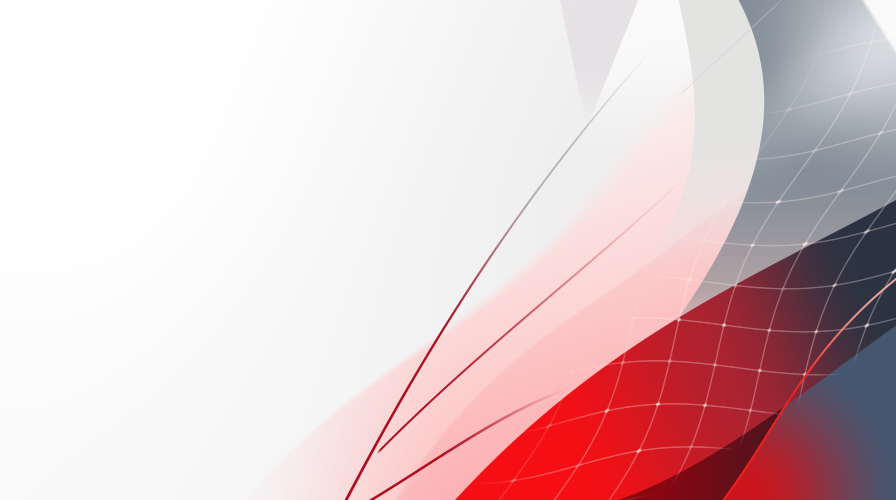
This background is drawn by a Shadertoy shader. Its source:

```glsl
// Abstract white backdrop with sweeping grey, pink, red and navy ribbons and a fine net.

const vec3 WHITE = vec3(1.0);
const vec3 MIST = vec3(0.935, 0.93, 0.935);
const vec3 PINK = vec3(1.0, 0.73, 0.73);
const vec3 RED = vec3(0.96, 0.06, 0.08);
const vec3 CRIMSON = vec3(0.68, 0.05, 0.12);
const vec3 NAVY = vec3(0.17, 0.2, 0.26);
const vec3 SLATE = vec3(0.27, 0.34, 0.44);
const vec3 STEEL = vec3(0.52, 0.56, 0.6);

// Sine-free hash of a grid cell
float hash(vec2 cell) {
    vec3 h = fract(cell.xyx * 0.1031);
    h += dot(h, h.yzx + 33.33);
    return fract((h.x + h.y) * h.z);
}

// Cubic through four knots k with values v, straight beyond the ends
float cubic(float t, vec4 k, vec4 v) {
    float c = clamp(t, k.x, k.w);
    float slope = t < k.x ? (v.y - v.x) / (k.y - k.x) : (v.w - v.z) / (k.w - k.z);
    vec4 d = c - k;
    return slope * (t - c)
         + v.x * d.y * d.z * d.w / ((k.x - k.y) * (k.x - k.z) * (k.x - k.w))
         + v.y * d.x * d.z * d.w / ((k.y - k.x) * (k.y - k.z) * (k.y - k.w))
         + v.z * d.x * d.y * d.w / ((k.z - k.x) * (k.z - k.y) * (k.z - k.w))
         + v.w * d.x * d.y * d.z / ((k.w - k.x) * (k.w - k.y) * (k.w - k.z));
}

// Approximate distance, in canvas heights, to the zero line of a field
float toDistance(float field) {
    return field / max(length(vec2(dFdx(field), dFdy(field))) * iResolution.y, 1e-5);
}

float fill(float field, float soft) {
    float s = soft + 0.7 / iResolution.y;
    return smoothstep(-s, s, toDistance(field));
}

float stroke(float field, float width) {
    float aa = 0.7 / iResolution.y;
    return 1.0 - smoothstep(width - aa, width + aa, abs(toDistance(field)));
}

float window(float t, float a, float b, float soft) {
    return smoothstep(a, a + soft, t) * (1.0 - smoothstep(b - soft, b, t));
}

// Warped net: x = threads, y = glowing knots
vec2 net(vec2 p) {
    vec2 g = vec2((p.x - 0.45 * p.y + 0.03 * sin(7.0 * p.y + 3.0 * p.x)) / 0.1,
                  (p.y - 0.06 * p.x + 0.025 * sin(8.0 * p.x + 3.0 * p.y)) / 0.088);
    vec2 cell = floor(g + 0.5);
    vec2 scale = vec2(length(vec2(dFdx(g.x), dFdy(g.x))), length(vec2(dFdx(g.y), dFdy(g.y))));
    vec2 d = abs(g - cell) / (scale * iResolution.y);
    vec2 threads = 1.0 - smoothstep(vec2(0.0003), vec2(0.0006 + 1.0 / iResolution.y), d);
    float knot = 1.0 - smoothstep(0.0015, 0.0055, length(d));
    return vec2(max(threads.x, threads.y), knot * (0.2 + 0.8 * hash(cell)));
}

void mainImage(out vec4 fragColor, in vec2 fragCoord) {
    vec2 p = fragCoord / iResolution.xy * vec2(1.786, 1.0);

    // Boundary fields, positive on the right or upper side
    float ribbon = p.x - cubic(p.y, vec4(0.326, 0.558, 0.779, 1.0), vec4(1.326, 1.465, 1.523, 1.472));
    float panel = p.x - cubic(p.y, vec4(0.5, 0.651, 0.802, 1.0), vec4(1.302, 1.372, 1.384, 1.353));
    float blush = p.y - cubic(p.x, vec4(0.488, 0.905, 1.06, 1.256), vec4(0.0, 0.349, 0.474, 0.70));
    float rose = p.y - cubic(p.x, vec4(0.79, 0.93, 1.116, 1.372), vec4(0.0, 0.186, 0.349, 0.535));
    float bandTop = p.y - cubic(p.x, vec4(0.907, 1.116, 1.395, 1.786), vec4(0.0, 0.198, 0.39, 0.6));
    float bandLow = p.y - cubic(p.x, vec4(1.233, 1.442, 1.628, 1.786), vec4(0.0, 0.105, 0.233, 0.349));
    float arc = p.x - cubic(p.y, vec4(0.0, 0.14, 0.279, 0.442), vec4(1.442, 1.535, 1.628, 1.786));

    // Backdrop and the mauve wedge
    vec3 col = mix(WHITE, MIST, smoothstep(0.35, 1.45, p.x + 0.4 * (1.0 - p.y)));
    col = mix(col, vec3(0.965, 0.965, 0.97), 0.6 * (1.0 - smoothstep(0.0, 0.7, p.y)));
    float wedgeRight = p.x - 1.17 - 0.4 * (p.y - 0.744);
    float wedge = fill(p.x - 1.17 + 0.21 * (p.y - 0.744), 0.0) * fill(-wedgeRight, 0.0);
    col = mix(col, WHITE, 0.7 * fill(wedgeRight, 0.0) * smoothstep(0.65, 0.95, p.y));
    col = mix(col, vec3(0.89, 0.865, 0.885), 0.75 * wedge * smoothstep(0.72, 0.87, p.y));

    // Pink sweeps and the pale ribbon
    float depth = clamp(0.95 - 1.25 * p.y + 0.4 * (p.x - 1.0), 0.0, 1.0);
    float blushArea = fill(-blush, 0.003 + 0.06 * p.y * p.y) * smoothstep(0.42, 0.95, p.x);
    col = mix(col, mix(vec3(0.975, 0.95, 0.945), PINK, depth), blushArea);
    col = mix(col, vec3(0.98, 0.6, 0.62), 0.4 * depth * fill(-rose, 0.002));
    col = mix(col, vec3(0.89, 0.89, 0.885), fill(panel, 0.0) * smoothstep(0.42, 0.75, p.y));

    // Steel veil with a light streak and bright corner
    vec3 veil = mix(vec3(0.7, 0.64, 0.65), STEEL, smoothstep(0.38, 0.65, p.y));
    float streak = window(p.y - 0.85 * p.x, -0.75, -0.4, 0.16);
    veil = mix(veil, vec3(0.72, 0.75, 0.78), 0.5 * streak * smoothstep(0.55, 0.85, p.y));
    veil = mix(veil, WHITE, 0.6 * (1.0 - smoothstep(0.0, 0.32, distance(p, vec2(1.786, 0.92)))));
    col = mix(col, veil, fill(ribbon, 0.0) * smoothstep(0.28, 0.44, p.y));
    col = mix(col, vec3(0.98), fill(p.x - 1.72 - 0.63 * (1.0 - p.y), 0.004));

    // Red to navy band, shadow fold and slate corner
    float along = p.x + 0.45 * p.y;
    vec3 band = mix(RED, vec3(0.66, 0.14, 0.19), smoothstep(1.15, 1.62, along));
    band = mix(band, NAVY, smoothstep(1.55, 1.93, along));
    col = mix(col, band, fill(-bandTop, 0.0));
    vec3 fold = mix(vec3(0.55, 0.02, 0.06), vec3(0.3, 0.08, 0.12), smoothstep(1.25, 1.6, p.x));
    vec3 corner = mix(vec3(0.8, 0.08, 0.11), SLATE, smoothstep(0.02, 0.34, distance(p, vec2(1.47, 0.0))));
    col = mix(col, mix(fold, corner, fill(arc, 0.0)), fill(-bandLow, 0.0));

    // Net over the right side
    vec2 mesh = net(p);
    float meshArea = smoothstep(-0.03, 0.15, p.x - 0.93 - 0.75 * p.y) * fill(bandLow, 0.02);
    col = mix(col, vec3(1.0, 0.93, 0.92), meshArea * clamp(0.3 * mesh.x + 0.6 * mesh.y, 0.0, 1.0));

    // Long fine strokes
    float stem = p.x - cubic(p.y, vec4(0.0, 0.326, 0.667, 0.93), vec4(0.69, 0.874, 1.107, 1.326));
    float branch = p.y - cubic(p.x, vec4(0.756, 1.012, 1.19, 1.372), vec4(0.098, 0.335, 0.488, 0.651));
    float twig = p.y - cubic(p.x, vec4(0.74, 0.93, 1.047, 1.14), vec4(0.0, 0.12, 0.186, 0.225));
    float ray = p.y - 0.826 - 0.935 * (p.x - 1.372);
    vec3 stemColor = mix(CRIMSON, vec3(0.7, 0.69, 0.71), smoothstep(0.3, 0.65, p.y));
    col = mix(col, stemColor, stroke(stem, 0.0028 - 0.0015 * p.y) * (1.0 - smoothstep(0.65, 0.93, p.y)));
    col = mix(col, CRIMSON, stroke(branch, 0.002) * smoothstep(0.75, 0.76, p.x) * (1.0 - smoothstep(0.8, 1.4, p.x)));
    col = mix(col, CRIMSON, stroke(twig, 0.0025) * (1.0 - smoothstep(0.85, 1.16, p.x)));
    col = mix(col, vec3(0.78, 0.8, 0.82), 0.5 * stroke(ray, 0.001) * window(p.x, 1.34, 1.57, 0.03));
    vec3 arcColor = mix(vec3(0.95, 0.12, 0.13), vec3(0.9, 0.65, 0.62), smoothstep(0.2, 0.42, p.y));
    col = mix(col, arcColor, stroke(arc, 0.002) * (1.0 - smoothstep(0.44, 0.46, p.y)));

    fragColor = vec4(col, 1.0);
}
```
